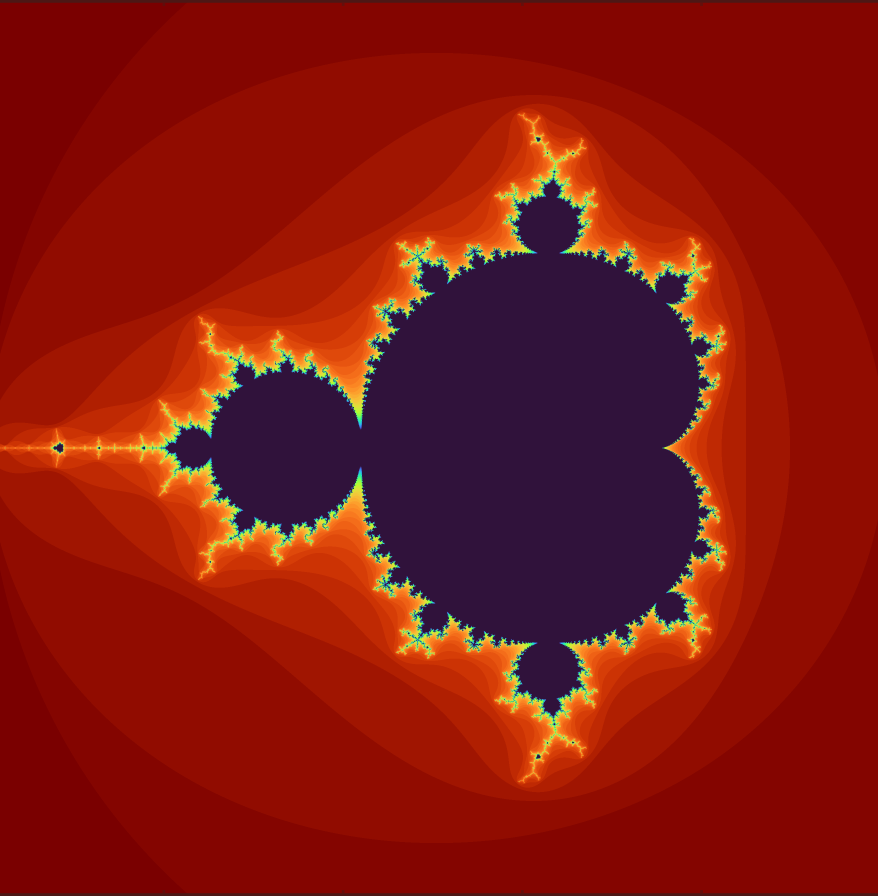
Give the GLSL for this background, as a WebGL 2 fragment shader.

```glsl
#version 300 es
precision highp float;

uniform vec2 u_resolution;
out vec4 fragColor;

const int MAX_STEPS = 50;

// Evenly spaced colours, from the set's interior to the far field
const vec3 RAMP[9] = vec3[9](
    vec3(0.19, 0.07, 0.23), vec3(0.27, 0.39, 0.86), vec3(0.16, 0.74, 0.92),
    vec3(0.20, 0.95, 0.60), vec3(0.64, 0.99, 0.23), vec3(0.93, 0.81, 0.23),
    vec3(0.98, 0.50, 0.13), vec3(0.81, 0.21, 0.02), vec3(0.48, 0.00, 0.00));

// Catmull-Rom curve through the ramp
vec3 rampColor(float t) {
    float x = clamp(t, 0.0, 1.0) * 8.0;
    int i = min(int(x), 7);
    float f = x - float(i);
    vec3 a = RAMP[max(i - 1, 0)];
    vec3 b = RAMP[i];
    vec3 c = RAMP[i + 1];
    vec3 d = RAMP[min(i + 2, 8)];
    vec3 curve = b + 0.5 * f * (c - a + f * (2.0 * a - 5.0 * b + 4.0 * c - d
               + f * (3.0 * (b - c) + d - a)));
    return clamp(curve, 0.0, 1.0);
}

// Number of steps before z = z^2 + c leaves the disc of radius two
int escapeSteps(vec2 c) {
    vec2 z = c;
    for (int n = 0; n < MAX_STEPS; n++) {
        if (dot(z, z) > 4.0) return n;
        z = vec2(z.x * z.x - z.y * z.y, 2.0 * z.x * z.y) + c;
    }
    return MAX_STEPS;
}

vec3 fractal(vec2 p) {
    vec2 c = p * vec2(2.995, 3.0) + vec2(-0.491, 0.0);
    return rampColor(1.0 - float(escapeSteps(c)) / float(MAX_STEPS));
}

void main() {
    float pixel = 1.0 / u_resolution.y;
    vec2 p = (gl_FragCoord.xy - 0.5 * u_resolution) * pixel;

    // Average a 3 x 3 grid of samples for smooth edges
    vec3 color = vec3(0.0);
    for (int k = 0; k < 9; k++) {
        vec2 offset = (vec2(k % 3, k / 3) - 1.0) / 3.0;
        color += fractal(p + offset * pixel) / 9.0;
    }

    // Thin dark rails along the top and bottom, with evenly spaced ticks
    float edge = 0.5 - abs(p.y);
    float rail = 1.0 - smoothstep(0.003 - 0.5 * pixel, 0.003 + 0.5 * pixel, edge);
    float tickX = abs(fract((p.x + 0.307) / 0.2 + 0.5) - 0.5) * 0.2;
    float tick = (1.0 - smoothstep(0.001, 0.001 + pixel, tickX))
               * (1.0 - smoothstep(0.006, 0.006 + pixel, edge));
    color = mix(color, vec3(0.28, 0.10, 0.09), max(0.9 * rail, 0.5 * tick));

    fragColor = vec4(color, 1.0);
}
```
